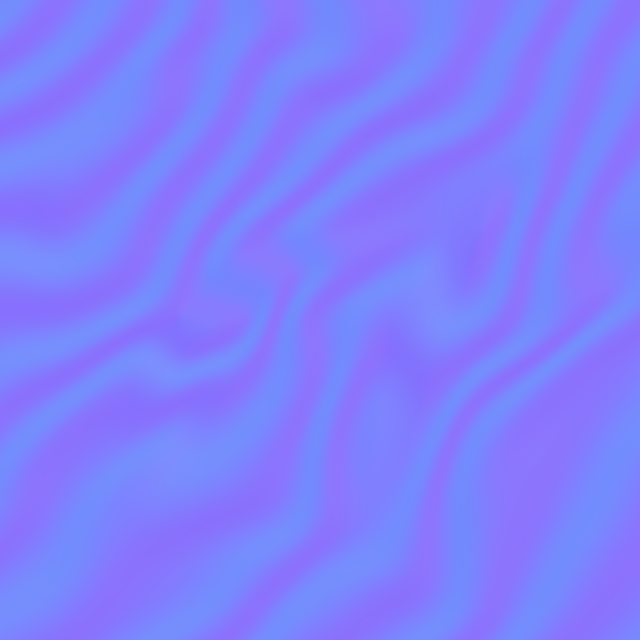
This texture map is drawn by a WebGL 1 fragment shader. Its source:

```glsl
precision highp float;
// Tangent-space normal map of fanned diagonal ripples with folds near the middle.

#define BASE_FREQ vec2(3.4, -6.3) // ripple cycles per canvas at the lower left
#define FAN 3.0                   // how much the ripples steepen to the upper right
#define TILT vec2(0.60, -0.80)    // main direction the normals lean to
#define TURN 0.35                 // how far normals follow the local bend
#define SLOPE 0.148               // steepness of the ripples
#define BROAD_BEND 1.2            // phase shift by broad noise, in cycles
#define BROAD_SCALE 2.1           // broad noise cells per canvas
#define FOLD_BEND 2.3             // phase shift by folds, in cycles
#define FOLD_SCALE vec2(4.2, 2.8) // fold cells across and along the ripples
#define FOLD_WARP 0.7             // distortion of the fold domain, in cells
#define FOLD_FADE 5.0             // how fast folds fade from the middle
#define SEED 17.0

uniform vec2 u_resolution;

const float TAU = 6.2831853;

// Random unit vector for a lattice point.
vec2 latticeGradient(vec2 cell) {
  float h = fract(sin(dot(cell + SEED, vec2(127.1, 311.7))) * 43758.5453);
  return vec2(cos(TAU * h), sin(TAU * h));
}

// Smooth gradient noise, roughly -0.7 to 0.7.
float gradientNoise(vec2 p) {
  vec2 cell = floor(p);
  vec2 f = p - cell;
  vec2 w = f * f * f * (f * (f * 6.0 - 15.0) + 10.0);
  vec2 e = vec2(1.0, 0.0);
  float a = dot(latticeGradient(cell), f);
  float b = dot(latticeGradient(cell + e.xy), f - e.xy);
  float c = dot(latticeGradient(cell + e.yx), f - e.yx);
  float d = dot(latticeGradient(cell + e.xx), f - e.xx);
  return mix(mix(a, b, w.x), mix(c, d, w.x), w.y);
}

// Domain-warped noise, stretched along the ripples and fading outwards.
float folds(vec2 p) {
  vec2 across = vec2(0.78, -0.626);
  vec2 along = vec2(-across.y, across.x);
  vec2 q = vec2(dot(p, across), dot(p, along)) * FOLD_SCALE;
  vec2 warp = vec2(gradientNoise(q + 11.3), gradientNoise(q + 37.9));
  vec2 r = p - 0.54;
  return gradientNoise(q + FOLD_WARP * warp) * exp(-FOLD_FADE * dot(r, r));
}

// Ripple phase in cycles.
float ripplePhase(vec2 p) {
  float fan = FAN * p.x * (p.y + 0.3 * p.x);
  float broad = BROAD_BEND * gradientNoise(p * BROAD_SCALE + 5.7);
  return dot(p, BASE_FREQ) + fan + broad + FOLD_BEND * folds(p);
}

void main() {
  vec2 p = gl_FragCoord.xy / min(u_resolution.x, u_resolution.y);

  // Local ripple direction from central differences of the phase.
  vec2 e = vec2(0.002, 0.0);
  vec2 grad = vec2(ripplePhase(p + e.xy) - ripplePhase(p - e.xy),
                   ripplePhase(p + e.yx) - ripplePhase(p - e.yx)) / (2.0 * e.x);
  vec2 direction = mix(TILT, grad / (length(grad) + 0.5), TURN);

  // Slope of a sine height, encoded as a normal with a little blue headroom.
  vec2 slope = direction * SLOPE * cos(TAU * ripplePhase(p));
  vec3 normal = normalize(vec3(slope, 1.0));
  gl_FragColor = vec4(normal * 0.5 + vec3(0.5, 0.5, 0.495), 1.0);
}
```
